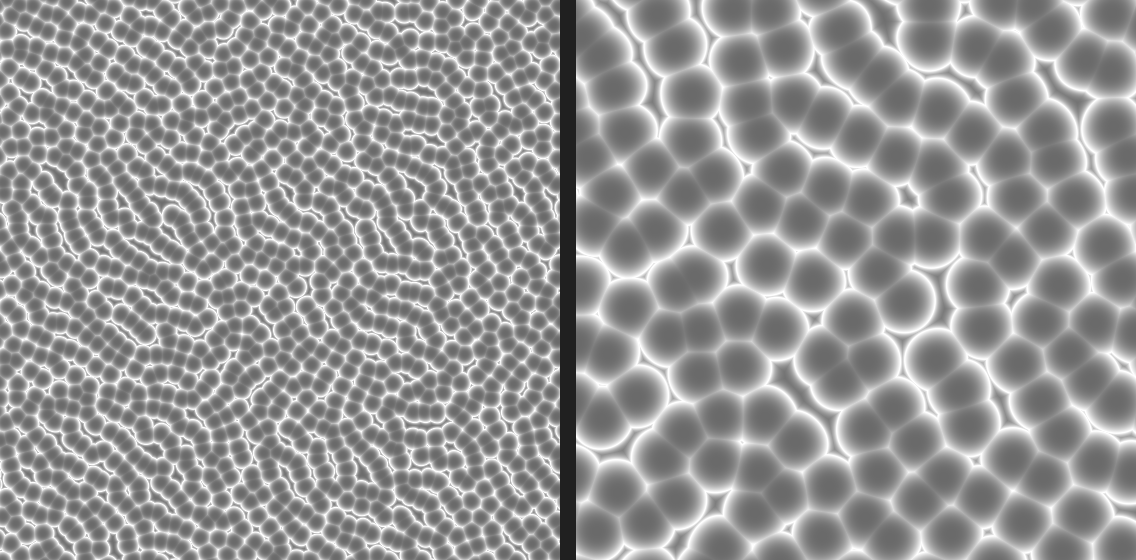
Left: the whole. Right: its middle third, enlarged.
Give the GLSL for this pattern, as a three.js fragment shader.

```glsl
varying vec2 vUv;

#define CELLS 34.5
#define CHAIN_ANGLE -0.72
#define SPACING vec2(0.85, 1.15)
#define JITTER vec2(0.48, 0.42)
#define ROW_SWAY 0.14
#define RADIUS 0.65
#define BEND 1.0
#define CORE_GRAY 0.415
#define RIM_GRAY 1.02
#define RIM_POWER 3.0
#define GAP_FALLOFF 7.0
#define RIM_SOFTNESS 0.14

vec2 hash2(vec2 p) {
  vec3 h = fract(p.xyx * vec3(0.1031, 0.1030, 0.0973));
  h += dot(h, h.yzx + 33.33);
  return fract((h.xx + h.yz) * h.zy);
}

float smoothMin(float a, float b, float k) {
  float h = max(k - abs(a - b), 0.0) / k;
  return min(a, b) - 0.25 * k * h * h;
}

// Layered sines, with slopes that stay moderate
float wave(float x, float phase) {
  return BEND * (0.75 * sin(0.37 * x + phase) + 0.32 * sin(0.83 * x + 2.3 * phase));
}

// Area-preserving shears bend the straight rows into winding chains
vec2 bendRows(vec2 p) {
  p.x += wave(p.y, 1.7);
  p.y += wave(p.x, 0.4);
  float c = cos(CHAIN_ANGLE);
  float s = sin(CHAIN_ANGLE);
  p = vec2(c * p.x + s * p.y, c * p.y - s * p.x);
  p.y += 0.6 * wave(p.x, 4.1);
  p.x += 0.5 * wave(p.y, 2.6);
  return p;
}

// Distance to the nearest bead, measured in unbent space
float beadDistance(vec2 p) {
  const float stepSize = 0.05;
  vec2 q = bendRows(p);
  vec2 dx = (bendRows(p + vec2(stepSize, 0.0)) - q) / stepSize;
  vec2 dy = (bendRows(p + vec2(0.0, stepSize)) - q) / stepSize;
  mat2 unbend = mat2(dy.y, -dx.y, -dy.x, dx.x) / (dx.x * dy.y - dx.y * dy.x);

  vec2 grid = q / SPACING;
  float row = floor(grid.y);
  float nearest = 100.0;
  for (int j = -1; j <= 1; j++) {
    float y = row + float(j);
    vec2 rowSeed = hash2(vec2(y + 71.0, 19.0));
    float column = floor(grid.x - rowSeed.x);
    for (int i = -2; i <= 2; i++) {
      vec2 id = vec2(column + float(i), y);
      vec2 site = id + 0.5 + (hash2(id + 137.0) - 0.5) * JITTER;
      // Swaying rows press together in places and part in others
      site.y += ROW_SWAY * sin(0.8 * id.x + 6.2832 * rowSeed.y);
      site.x += rowSeed.x;
      vec2 offset = unbend * ((site - grid) * SPACING);
      nearest = min(nearest, dot(offset, offset));
    }
  }
  return sqrt(nearest);
}

void main() {
  float t = beadDistance(vUv * CELLS) / RADIUS;

  // Dark core rising to a soft bright rim, then fading into the gaps
  float inner = pow(t, RIM_POWER);
  float outer = exp(-GAP_FALLOFF * (t - 1.0));
  float glow = smoothMin(inner, outer, RIM_SOFTNESS);
  float gray = mix(CORE_GRAY, RIM_GRAY, max(glow, 0.0));
  gl_FragColor = vec4(vec3(gray), 1.0);
}
```
